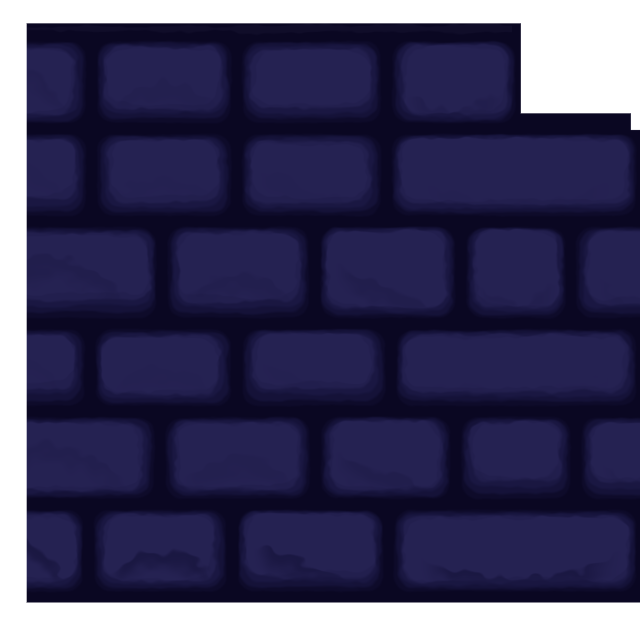
Write a Shadertoy shader that draws this texture.

```glsl
const vec3 PAPER = vec3(1.0);
const vec3 MORTAR = vec3(0.038, 0.026, 0.132);
const vec3 RIM = vec3(0.09, 0.08, 0.24);
const vec3 FACE = vec3(0.145, 0.132, 0.322);
const float HALF_JOINT = 0.0085;
const int LAYERS = 5;

// Bed heights from the top and upright joints per course, in canvas widths
const float BEDS[7] = float[7](0.056, 0.201, 0.346, 0.506, 0.643, 0.788, 0.933);
const vec4 JOINTS[6] = vec4[6](
    vec4(0.143, 0.370, 0.604, 0.814), vec4(0.143, 0.370, 0.604, 1.003),
    vec4(0.253, 0.492, 0.720, 0.892), vec4(0.141, 0.370, 0.611, 1.003),
    vec4(0.250, 0.493, 0.712, 0.900), vec4(0.138, 0.363, 0.607, 1.003));

float hash(vec2 p) {
    vec3 q = fract(vec3(p.xyx) * 0.1031);
    q += dot(q, q.yzx + 33.33);
    return fract((q.x + q.y) * q.z);
}

float noise(vec2 p) {
    vec2 i = floor(p), f = fract(p);
    f = f * f * (3.0 - 2.0 * f);
    return mix(mix(hash(i), hash(i + vec2(1, 0)), f.x),
               mix(hash(i + vec2(0, 1)), hash(i + vec2(1, 1)), f.x), f.y);
}

float roundBox(vec2 p, vec2 lo, vec2 hi, float radius) {
    vec2 q = abs(p - 0.5 * (lo + hi)) - 0.5 * (hi - lo) + radius;
    return length(max(q, 0.0)) + min(max(q.x, q.y), 0.0) - radius;
}

float fill(float d, float soft) {
    return 1.0 - smoothstep(-soft, soft, d);
}

// Uneven brush edge, different for every seed
float brush(vec2 p, float seed) {
    float broad = noise(p * vec2(24.0, 38.0) + seed * 17.3) - 0.5;
    float fine = noise(p * vec2(75.0, 110.0) + seed * 29.1) - 0.5;
    return broad * 0.007 + fine * 0.004;
}

// Stacked translucent strokes: 0 in the joint, 1 on the face
float brickTone(vec2 p, vec2 lo, vec2 hi, vec2 id, float soft) {
    vec2 insetLo = vec2(0.018, 0.012) * (0.6 + 0.8 * vec2(hash(id + 3.1), hash(id + 7.7)));
    vec2 insetHi = vec2(0.018, 0.029) * (0.6 + 0.8 * vec2(hash(id + 11.3), hash(id + 15.9)));
    float tone = 0.0;
    for (int k = 0; k < LAYERS; k++) {
        float t = float(k) / float(LAYERS - 1);
        float d = roundBox(p, lo + insetLo * t, hi - insetHi * t, 0.026);
        d += brush(p, float(k) + 1.0) * (0.35 + 0.9 * t);
        tone += fill(d, soft) / float(LAYERS);
    }
    return tone;
}

// Bent worn streak in the lower part of a brick; v runs from 0 to 1 across it
float wornStreak(vec2 v, float column, vec2 p) {
    float bend = 2.0 - 1.8 * (column - 1.0);
    float base = 0.47 + 0.17 * (column - 1.0);
    float slope = 0.7 * max(1.0 - abs(column - 2.0), 0.0);
    float x = v.x - 0.5;
    float depth = v.y - (base + bend * x * x + slope * x);
    depth += (noise(p * vec2(55.0, 70.0)) - 0.5) * 0.16;
    float band = smoothstep(0.0, 0.06, depth) * (1.0 - smoothstep(0.08, 0.36, depth));
    return band * smoothstep(0.1, 0.25, v.x) * (1.0 - smoothstep(0.75, 0.95, v.x));
}

// Wall outline with its stepped upper right corner
float wallDistance(vec2 p) {
    float wall = roundBox(p, vec2(0.0417, 0.0365), vec2(1.2, 0.9414), 0.0);
    float bigStep = roundBox(p, vec2(0.8138, -0.2), vec2(1.2, 0.1771), 0.0);
    float smallStep = roundBox(p, vec2(0.9857, -0.2), vec2(1.2, 0.2031), 0.0);
    return max(wall, -min(bigStep, smallStep));
}

vec3 wallColor(vec2 p, float pixel) {
    // Find the course, then the brick between its two nearest joints
    int row = 0;
    for (int i = 1; i < 6; i++) row += int(step(BEDS[i], p.y));
    vec2 lo = vec2(-0.1, BEDS[row]), hi = vec2(1.2, BEDS[row + 1]);
    float column = 0.0;
    for (int i = 0; i < 4; i++) {
        float joint = JOINTS[row][i];
        if (p.x > joint) { lo.x = joint; column += 1.0; }
        else hi.x = min(hi.x, joint);
    }
    lo += HALF_JOINT;
    hi -= HALF_JOINT;
    vec2 id = vec2(column, float(row));

    // Joint, rim and face; the ledge under the step stays bare
    float tone = brickTone(p, lo, hi, id, max(0.003, pixel));
    if (row == 0 && column > 3.5) tone = 0.0;
    vec3 color = mix(MORTAR, RIM, smoothstep(0.0, 0.55, tone));
    color = mix(color, FACE, smoothstep(0.45, 0.95, tone));

    // Wear is strongest in the lowest course
    float wear = row == 5 ? 0.75 : 0.3 * hash(id + 21.7);
    color = mix(color, RIM, wear * tone * wornStreak((p - lo) / (hi - lo), column, p));

    // Faint light along the top edge
    float ledge = fill(abs(p.y - 0.045) - 0.005 + brush(p, 9.0), 0.002);
    return color + vec3(0.025, 0.025, 0.03) * ledge * step(p.x, 0.8);
}

void mainImage(out vec4 fragColor, in vec2 fragCoord) {
    float pixel = 1.0 / iResolution.x;
    vec2 p = vec2(fragCoord.x, iResolution.y - fragCoord.y) * pixel;
    float cover = fill(wallDistance(p), 0.7 * pixel);
    fragColor = vec4(mix(PAPER, wallColor(p, pixel), cover), 1.0);
}
```
